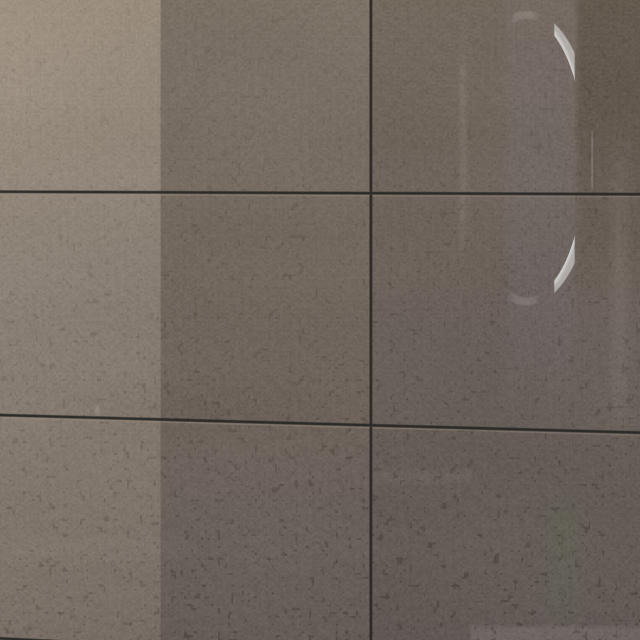
A Shadertoy shader for this texture:

```glsl
// Polished stone wall tiles with thin dark joints, a lit panel and glossy reflections.
#define TILE_WIDTH 0.70
#define JOINT_X 0.5795
#define JOINT_Y 0.7005
#define TILE_HEIGHT 0.349
#define ROW_SPREAD 0.0235
#define JOINT_HALF 0.0021
#define LIT_EDGE 0.251
#define GRAIN_CELLS 300.0
#define GRAIN_AMOUNT 0.065
#define SPECK_AMOUNT 0.075
#define RING_CENTER vec2(0.823, 0.753)

const vec3 JOINT_COLOR = vec3(0.15, 0.15, 0.14);
const vec3 BEVEL_COLOR = vec3(0.59, 0.53, 0.47);
const vec3 GLINT_COLOR = vec3(0.82, 0.82, 0.81);

float hash(vec2 p) {
    return fract(sin(dot(p, vec2(127.1, 311.7))) * 43758.5453);
}

float noise(vec2 p) {
    vec2 i = floor(p), f = fract(p);
    f = f * f * (3.0 - 2.0 * f);
    return mix(mix(hash(i), hash(i + vec2(1, 0)), f.x),
               mix(hash(i + vec2(0, 1)), hash(i + vec2(1, 1)), f.x), f.y);
}

// Soft window that is one between lo and hi
float band(float v, float lo, float hi, float soft) {
    return smoothstep(lo - soft, lo + soft, v) - smoothstep(hi - soft, hi + soft, v);
}

// Vertical three-stop gradient
vec3 ramp(vec3 bottom, vec3 middle, vec3 top, float y) {
    return y < 0.5 ? mix(bottom, middle, y * 2.0) : mix(middle, top, y * 2.0 - 1.0);
}

// Base light: bright panel, middle panel and the darker right column
vec3 wallLight(vec2 uv, float px) {
    vec3 lit = ramp(vec3(0.47, 0.43, 0.395), vec3(0.53, 0.49, 0.45), vec3(0.61, 0.56, 0.50), uv.y);
    vec3 mid = ramp(vec3(0.395, 0.358, 0.342), vec3(0.437, 0.398, 0.362), vec3(0.48, 0.44, 0.395), uv.y);
    vec3 dim = ramp(vec3(0.385, 0.35, 0.335), vec3(0.415, 0.378, 0.352), vec3(0.445, 0.405, 0.36), uv.y);
    lit *= 1.02 - 0.16 * uv.x;
    vec3 c = mix(lit, mid, smoothstep(LIT_EDGE - px, LIT_EDGE + px, uv.x));
    return mix(c, dim, smoothstep(JOINT_X - px, JOINT_X + px, uv.x));
}

// Blurred streaks and hazes mirrored in the polish
vec3 softReflections(vec2 uv) {
    float x = uv.x, y = uv.y;
    vec3 c = vec3(0.0);
    c += 0.035 * band(x, 0.718, 0.729, 0.006) * band(y, 0.62, 0.92, 0.06);
    c += vec3(0.012, 0.012, 0.027) * band(x, 0.79, 0.898, 0.012) * smoothstep(0.2, 0.6, y);
    c -= 0.055 * smoothstep(0.895, 0.91, x) * smoothstep(0.45, 0.9, y);
    c += 0.030 * band(x, 0.957, 0.98, 0.012) * band(y, 0.34, 0.75, 0.1);
    c += vec3(-0.012, 0.012, -0.006) * band(x, 0.85, 0.91, 0.025) * band(y, 0.04, 0.23, 0.05);
    c += 0.020 * band(x, 0.58, 0.74, 0.012) * band(y, 0.245, 0.265, 0.008);
    c += 0.015 * band(x, 0.0, 0.30, 0.03) * band(y, 0.125, 0.16, 0.012);
    c += 0.050 * band(x, 0.735, 1.1, 0.004) * (1.0 - smoothstep(0.016, 0.026, y));
    c += 0.060 * band(x, 0.148, 0.156, 0.004) * band(y, 0.353, 0.366, 0.005);
    return c;
}

// Crescent glints: slices of an elliptical ring, plus a thin bright line
float sharpReflections(vec2 uv, float px) {
    vec2 q = uv - RING_CENTER;
    float outer = length(q / vec2(0.107, 0.230)) - 1.0;
    float inner = length(q / vec2(0.0905, 0.2175)) - 1.0;
    float soft = px * 6.0;
    float ring = smoothstep(-soft, soft, inner) * (1.0 - smoothstep(-soft, soft, outer));
    float slice = band(uv.x, 0.866, 0.898, px) * step(0.08, abs(q.y));
    float glow = 0.65 + 0.35 * smoothstep(0.06, 0.0, abs(inner));
    float faint = 0.16 * band(uv.x, 0.80, 0.838, 0.008);
    float line = 0.26 * band(uv.x, 0.9240, 0.9265, px) * band(uv.y, 0.705, 0.793, 0.006);
    return max(ring * max(slice * glow, faint), line);
}

void mainImage(out vec4 fragColor, in vec2 fragCoord) {
    vec2 uv = fragCoord / iResolution.xy;
    float px = 1.0 / min(iResolution.x, iResolution.y);

    // Tile grid: rows fan out slightly in perspective
    float pitch = TILE_HEIGHT + ROW_SPREAD * uv.x;
    float row = (JOINT_Y - 0.004 * uv.x - uv.y) / pitch;
    float col = (uv.x - JOINT_X) / TILE_WIDTH;
    float below = (row - floor(row + 0.5)) * pitch;
    float side = abs(col - floor(col + 0.5)) * TILE_WIDTH;
    vec2 tile = floor(vec2(col, row));

    // Stone: light, tone per tile, mottling, grain and dark specks
    vec3 color = wallLight(uv, px);
    color += 0.012 * (hash(tile + 7.0) - 0.5);
    color += softReflections(uv);
    color += 0.018 * (noise(uv * vec2(5.0, 14.0)) - 0.5);
    float grain = noise(uv * GRAIN_CELLS) * 0.6 + noise(uv * GRAIN_CELLS * 1.7 + 31.0) * 0.4;
    color += GRAIN_AMOUNT * (grain - 0.5);
    float speck = smoothstep(0.76, 0.94, noise(uv * vec2(190.0, 165.0) + 53.0));
    color -= SPECK_AMOUNT * speck * mix(0.9, 0.3, uv.y);

    // Joints with a pale bevel under each horizontal one
    float bevel = band(below, 0.0026, 0.0050, px);
    color = mix(color, BEVEL_COLOR, bevel * mix(0.65, 0.4, uv.x));
    float joint = 1.0 - smoothstep(JOINT_HALF - px, JOINT_HALF + px, min(abs(below), side));
    color = mix(color, JOINT_COLOR, joint * 0.93);

    color = mix(color, GLINT_COLOR, sharpReflections(uv, px));
    fragColor = vec4(clamp(color, 0.0, 1.0), 1.0);
}
```
